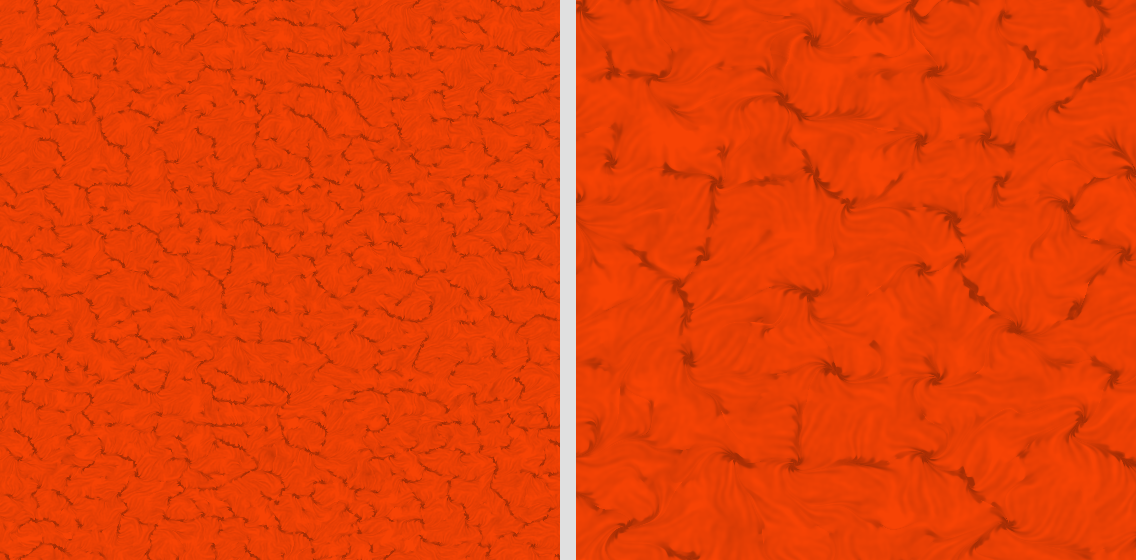
Left, the full canvas; right, a detail of the centre.
A WebGL 1 fragment shader for this texture:

```glsl
precision highp float;
// Combed orange fur: fine strands swirl in small tufts that part along dark creases.
uniform vec2 u_resolution;

#define TUFT_FREQ vec2(17.0, 25.0)  // tufts across the canvas
#define STRAND_FREQ 250.0           // fineness of the hairs
#define STRAND_LENGTH 0.026         // length of a hair
#define STRAND_CONTRAST 0.30
#define SWIRL 0.75                  // angle between hairs and tuft slope
#define COMB vec2(0.22, 0.03)       // overall combing direction
#define CREASE_WIDTH 0.0028
#define CREASE_DEPTH 0.23
#define FUR_COLOR vec3(0.915, 0.247, 0.020)

const int STEPS = 14;

float hash(vec2 cell) {
  vec3 h = fract(cell.xyx * vec3(0.1031, 0.1030, 0.0973));
  h += dot(h, h.yzx + 33.33);
  return fract((h.x + h.y) * h.z);
}

vec2 latticeGradient(vec2 cell) {
  float angle = 6.28318 * hash(cell);
  return vec2(cos(angle), sin(angle));
}

// Gradient noise: value in x, slope in yz.
vec3 gradientNoise(vec2 p) {
  vec2 cell = floor(p);
  vec2 f = p - cell;
  vec2 u = f * f * f * (f * (f * 6.0 - 15.0) + 10.0);
  vec2 du = 30.0 * f * f * (f * (f - 2.0) + 1.0);
  vec2 ga = latticeGradient(cell);
  vec2 gb = latticeGradient(cell + vec2(1.0, 0.0));
  vec2 gc = latticeGradient(cell + vec2(0.0, 1.0));
  vec2 gd = latticeGradient(cell + vec2(1.0, 1.0));
  float a = dot(ga, f);
  float b = dot(gb, f - vec2(1.0, 0.0));
  float c = dot(gc, f - vec2(0.0, 1.0));
  float d = dot(gd, f - vec2(1.0, 1.0));
  float value = mix(mix(a, b, u.x), mix(c, d, u.x), u.y);
  vec2 slope = mix(mix(ga, gb, u.x), mix(gc, gd, u.x), u.y)
    + du * (u.yx * (a - b - c + d) + vec2(b, c) - a);
  return vec3(value, slope);
}

// Direction in which the hairs lie: the tuft slope, turned and combed.
vec2 flow(vec2 p) {
  vec2 q = p * TUFT_FREQ + 11.7;
  vec2 slope = gradientNoise(q).yz + 0.6 * gradientNoise(q * 2.1 + 7.3).yz;
  slope *= vec2(1.2, 0.85);
  float c = cos(SWIRL);
  float s = sin(SWIRL);
  vec2 dir = vec2(c * slope.x - s * slope.y, s * slope.x + c * slope.y) + COMB;
  return dir * inversesqrt(dot(dir, dir) + 0.02);
}

// Fine noise smeared along the flow, denser near the root.
float strands(vec2 p) {
  float sum = 0.0;
  float total = 0.0;
  for (int i = 0; i < STEPS; i++) {
    float weight = 1.0 - 0.8 * float(i) / float(STEPS);
    sum += weight * gradientNoise(p * STRAND_FREQ + 3.1).x;
    total += weight;
    p += flow(p) * STRAND_LENGTH / float(STEPS);
  }
  return sum / total;
}

// How strongly the hairs part at a point.
float parting(vec2 p) {
  vec2 e = vec2(CREASE_WIDTH, 0.0);
  return 0.5 * (flow(p + e).x - flow(p - e).x + flow(p + e.yx).y - flow(p - e.yx).y);
}

void main() {
  vec2 p = gl_FragCoord.xy / min(u_resolution.x, u_resolution.y);
  float strand = strands(p);

  // Hairs push the crease to and fro, which frays its edge.
  float part = parting(p + flow(p) * strand * 0.016);
  float crease = smoothstep(0.16, 0.95, part);
  float softShade = clamp(part, -0.3, 0.5);

  float tone = 1.0 + STRAND_CONTRAST * strand - 0.06 * softShade - CREASE_DEPTH * crease;
  gl_FragColor = vec4(FUR_COLOR * clamp(tone, 0.55, 1.06), 1.0);
}
```
